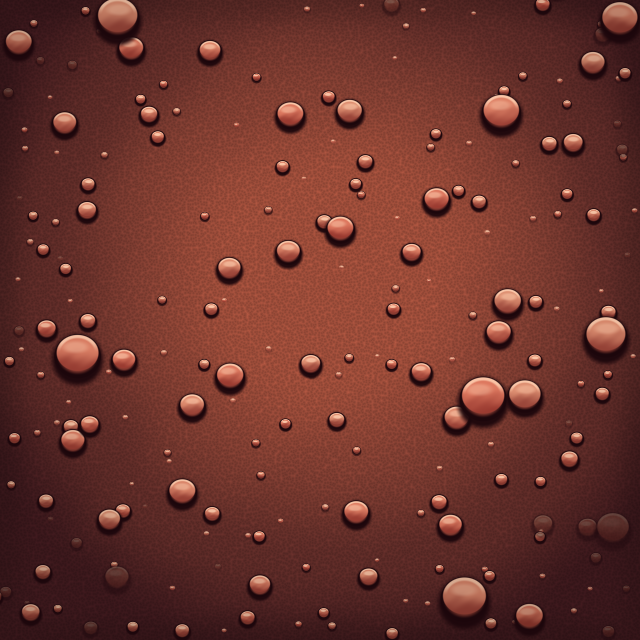
This texture is drawn by a three.js fragment shader. Its source:

```glsl
// Glossy domed droplets scattered over warm brown leather, lit from the centre.
varying vec2 vUv;

#define LIGHT_POS vec2(0.52, 0.57)
#define SOFT 0.0011
#define GRAIN_SCALE 230.0
#define GRAIN_DEPTH 0.26
#define GLOW vec3(0.615, 0.300, 0.225)
#define BROWN vec3(0.49, 0.235, 0.19)
#define UMBER vec3(0.36, 0.165, 0.15)
#define DUSK vec3(0.225, 0.09, 0.105)
#define SHADOW vec3(0.11, 0.025, 0.045)
#define RUST vec3(0.54, 0.23, 0.19)
#define PEACH vec3(0.87, 0.53, 0.42)
#define CREAM vec3(1.0, 0.82, 0.70)

vec3 hash3(vec2 p) {
  vec3 q = fract(vec3(p.xyx) * vec3(0.1031, 0.1030, 0.0973));
  q += dot(q, q.yxz + 33.33);
  return fract((q.xxy + q.yzz) * q.zyx);
}

// Distance to the nearest scattered point: pebbled leather
float cellular(vec2 p) {
  vec2 cell = floor(p);
  float nearest = 2.0;
  for (int y = -1; y <= 1; y++) {
    for (int x = -1; x <= 1; x++) {
      vec2 c = cell + vec2(float(x), float(y));
      nearest = min(nearest, length(c + hash3(c).xy - p));
    }
  }
  return nearest;
}

float waves(vec2 p) {
  return sin(p.x + 1.7 * sin(p.y * 0.8)) * 0.5
       + sin(p.y * 1.9 + 1.3 * sin(p.x * 1.4)) * 0.3
       + sin((p.x - p.y) * 3.1) * 0.2;
}

// Radial falloff with mottling and fine grain
vec3 leather(vec2 uv) {
  float d = length(uv - LIGHT_POS) + 0.012 * waves(uv * 13.0);
  vec3 col = mix(GLOW, BROWN, smoothstep(0.15, 0.35, d));
  col = mix(col, UMBER, smoothstep(0.30, 0.46, d));
  col = mix(col, DUSK, smoothstep(0.45, 0.62, d));
  vec2 border = min(uv, 1.0 - uv);
  col *= mix(0.88, 1.0, smoothstep(0.0, 0.06, min(border.x, border.y)));
  float grain = cellular(uv * GRAIN_SCALE) - 0.48;
  return col * (1.0 + GRAIN_DEPTH * grain);
}

// One droplet; q is the position in units of its radius
vec3 droplet(vec3 ground, vec2 q, float radius, float seed, float light) {
  float soft = SOFT / radius;
  float depth = smoothstep(0.0045, 0.0085, radius);
  float large = smoothstep(0.010, 0.028, radius);

  // Tight contact shadow, sunk below the drop
  float halo = 1.0 - smoothstep(0.92, 1.26, length(q + vec2(0.0, 0.14)));
  vec3 col = mix(ground, SHADOW, halo * depth * 0.95);

  // Dark rimmed body, glowing red under the cap
  float d = length(q * vec2(1.0, 1.05));
  vec3 body = mix(RUST * light, SHADOW, smoothstep(0.66, 0.93, d - 0.08 * q.y));
  col = mix(col, body, depth * (1.0 - smoothstep(1.0 - soft, 1.0 + soft, d)));

  // Pale flattened cap with a bright upper lip
  vec2 cap = (q - vec2(0.0, mix(0.23, 0.15, large)))
           / mix(vec2(0.80, 0.62), vec2(0.90, 0.77), large);
  float capDist = length(cap);
  float sheen = cap.y + 0.22 * waves(cap * 2.5 + seed * 40.0);
  vec3 tone = mix(RUST * 1.12, PEACH, smoothstep(-0.95, 0.40, sheen));
  tone.gb *= mix(0.88, 1.08, seed);
  float lip = smoothstep(0.76, 0.90, capDist) * smoothstep(0.0, 0.65, cap.y);
  vec2 glint = (cap - vec2(0.3 * seed - 0.2, 0.32)) * vec2(0.75, 1.4);
  float gleam = 1.0 - smoothstep(0.25, 0.60, length(glint));
  tone = mix(tone, CREAM, max(lip * 0.85, gleam * mix(0.85, 0.35, large)));
  float capMask = 1.0 - smoothstep(1.0 - soft * 1.4, 1.0 + soft * 1.4, capDist);
  return mix(col, tone * light, capMask * mix(0.85, 1.0, depth));
}

// A jittered grid of droplets, denser and dimmer toward the edges
vec3 scatter(vec3 col, vec2 uv, float cells, vec2 sizes, float chance, float layer) {
  vec2 cell = floor(uv * cells);
  for (int y = -1; y <= 1; y++) {
    for (int x = -1; x <= 1; x++) {
      vec2 id = cell + vec2(float(x), float(y));
      vec3 place = hash3(id + layer * 37.0 + 11.0);
      vec3 kind = hash3(id + layer * 53.0 + 71.0);
      vec2 centre = (id + 0.08 + 0.84 * place.xy) / cells;
      float away = length(centre - LIGHT_POS);
      float radius = mix(sizes.x, sizes.y, place.z);
      vec2 q = (uv - centre) / radius;
      float edge = smoothstep(0.25, 0.60, away);
      if (kind.x < chance * (0.75 + 0.6 * edge) && dot(q, q) < 3.0) {
        float light = mix(1.0, 0.76, smoothstep(0.35, 0.70, away));
        float murk = step(0.75, kind.y) * step(0.42, away);
        vec3 drop = droplet(col, q, radius, kind.z, light * (1.0 - 0.3 * murk));
        col = mix(col, drop, 1.0 - 0.55 * murk);
      }
    }
  }
  return col;
}

void main() {
  vec3 col = leather(vUv);
  col = scatter(col, vUv, 14.0, vec2(0.0038, 0.0075), 0.55, 1.0);
  col = scatter(col, vUv, 11.0, vec2(0.0080, 0.0140), 0.52, 2.0);
  col = scatter(col, vUv, 8.0, vec2(0.0150, 0.0240), 0.52, 3.0);
  col = scatter(col, vUv, 5.0, vec2(0.0270, 0.0390), 0.48, 4.0);
  gl_FragColor = vec4(col, 1.0);
}
```
